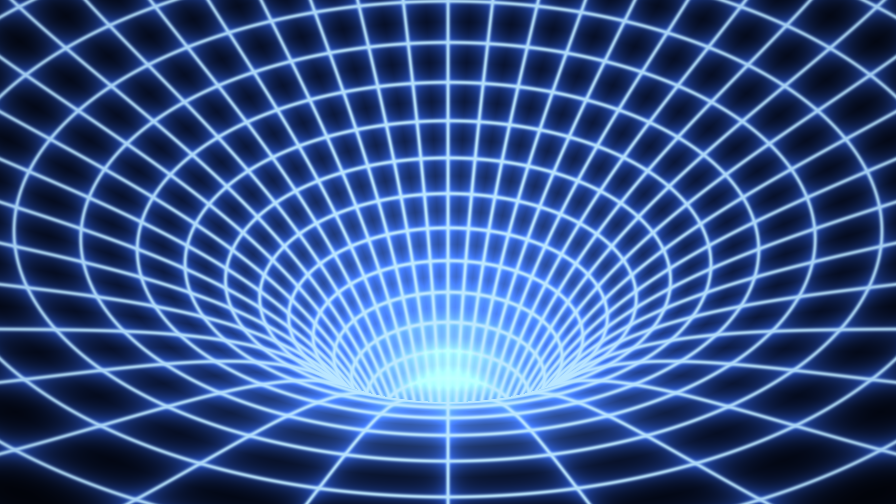
Write a Shadertoy shader that draws this background.

```glsl
const float TAU = 6.2831853;
const float SPOKES = 40.0;
const float OUTER_LEVEL = -5.0;
const float LEVEL_STEP = 0.25;

const vec3 NIGHT = vec3(0.006, 0.026, 0.085);
const vec3 POOL_BLUE = vec3(0.27, 0.42, 0.66);
const vec3 THROAT_CYAN = vec3(0.30, 0.32, 0.20);
const vec3 HALO_BLUE = vec3(0.10, 0.21, 0.49);
const vec3 CORE_ICE = vec3(0.74, 0.91, 0.99);

// Half axes of the ring at a given depth level of the funnel
vec2 ringAxes(float level) {
    float halfWidth = 0.861 * exp(-0.167 * level);
    return halfWidth * vec2(1.0, 0.53 + 0.005 * level);
}

float ringCenter(float level) {
    float top = 0.4977 + level * (0.00139 * level - 0.0833);
    return top - ringAxes(level).y;
}

float ringTilt(float level) {
    return 0.4 * exp(-0.12 * level);
}

// Position inside a ring, where the ring itself has length one
vec2 toRing(vec2 p, float level) {
    return (p - vec2(0.0, ringCenter(level))) / ringAxes(level);
}

// Screen position of a point on the funnel, with perspective around the ring
vec2 funnelPoint(float level, float angle) {
    float k = ringTilt(level);
    vec2 onCircle = vec2(sqrt(1.0 - k * k) * sin(angle), cos(angle) + k);
    onCircle /= 1.0 + k * cos(angle);
    return vec2(0.0, ringCenter(level)) + ringAxes(level) * onCircle;
}

// First level whose ring no longer encloses p: the visible surface
float visibleLevel(vec2 p) {
    float level = OUTER_LEVEL;
    for (int i = 0; i < 76; i++) {
        vec2 q = toRing(p, level);
        if (dot(q, q) > 1.0) break;
        level += LEVEL_STEP;
    }
    float low = level - LEVEL_STEP, high = level;
    for (int i = 0; i < 10; i++) {
        float middle = 0.5 * (low + high);
        vec2 q = toRing(p, middle);
        if (dot(q, q) > 1.0) high = middle;
        else low = middle;
    }
    return 0.5 * (low + high);
}

float angleOnRing(vec2 p, float level) {
    vec2 q = toRing(p, level);
    float k = ringTilt(level);
    float seen = atan(q.x, q.y);
    return 2.0 * atan(tan(0.5 * seen) * sqrt((1.0 + k) / (1.0 - k)));
}

float nearestRepeat(float x) {
    return abs(x - round(x));
}

// Screen distances to the nearest ring (x) and spoke (y)
vec2 gridDistance(float level, float angle) {
    float e = 0.01;
    vec2 along = (funnelPoint(level + e, angle) - funnelPoint(level - e, angle)) / (2.0 * e);
    vec2 around = (funnelPoint(level, angle + e) - funnelPoint(level, angle - e)) / (2.0 * e);
    float area = abs(along.x * around.y - along.y * around.x);
    float spokeGap = TAU / SPOKES;
    float ring = nearestRepeat(level) * area / max(length(around), 1e-4);
    float spoke = nearestRepeat(angle / spokeGap) * spokeGap * area / max(length(along), 1e-4);
    return vec2(ring, spoke);
}

float bell(float d, float width) {
    return exp(-d * d / (width * width));
}

// Light gathered in the funnel, cut short below its lip
vec3 funnelLight(vec2 p) {
    vec2 offset = p - vec2(0.0, -0.26);
    offset.y *= offset.y < 0.0 ? 2.6 : 1.0;
    float d = length(offset);
    return NIGHT * bell(d, 0.95) + POOL_BLUE * bell(d, 0.30) + THROAT_CYAN * bell(d, 0.10);
}

void mainImage(out vec4 fragColor, in vec2 fragCoord) {
    vec2 p = (fragCoord - 0.5 * iResolution.xy) / iResolution.y;
    float level = visibleLevel(p);
    vec2 d = gridDistance(level, angleOnRing(p, level));

    // Wide halo and bright core for both families of lines
    float fade = mix(0.74, 1.0, bell(length(p - vec2(0.0, -0.1)), 0.75));
    float halo = exp(-d.x / 0.020) + exp(-d.y / 0.020);
    float core = 1.0 - (1.0 - bell(d.x, 0.0040)) * (1.0 - bell(d.y, 0.0040));

    vec3 color = funnelLight(p) + HALO_BLUE * halo * fade;
    color = mix(color, max(color, CORE_ICE), core * fade);
    fragColor = vec4(min(color, 1.0), 1.0);
}
```
